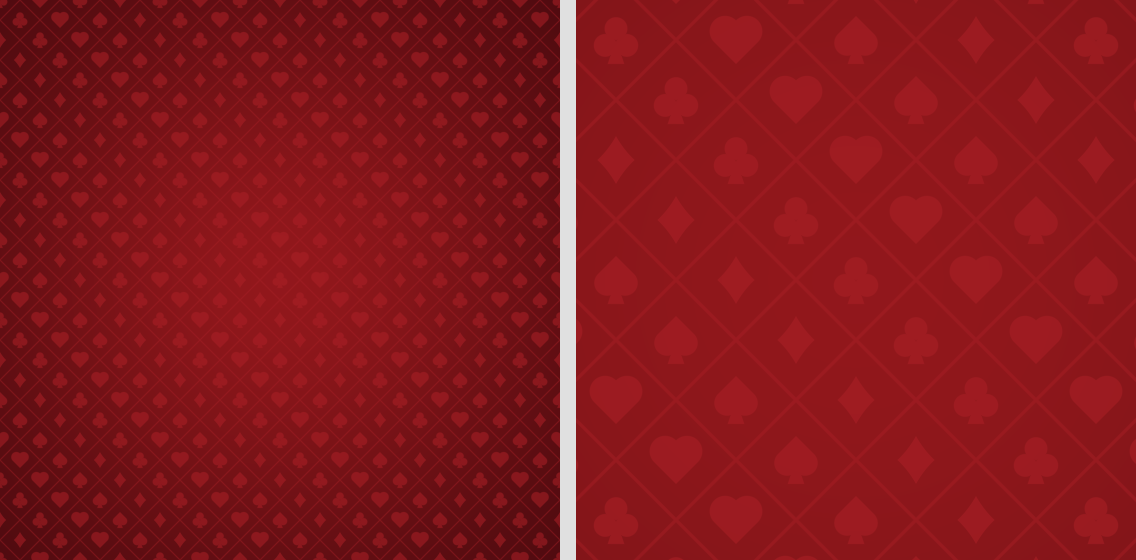
Left: the whole. Right: its middle third, enlarged.
A WebGL 1 fragment shader for this pattern:

```glsl
precision highp float;
// Card-suit wallpaper: small clubs, hearts, spades and diamonds sit in the
// cells of a thin diagonal lattice, one suit per diagonal, over a red radial
// glow. Suits are distance functions; cell centres wrap at the canvas edges.

uniform vec2 u_resolution;

#define REPEATS 14.0                       // suits across and down
#define GLOW_COLOR vec3(0.570, 0.092, 0.108)
#define EDGE_COLOR vec3(0.310, 0.042, 0.060)
#define INK_COLOR vec3(0.670, 0.122, 0.148)
#define GLOW_RADIUS 0.78
#define SUIT_OPACITY 0.55
#define LINE_OPACITY 0.42
#define LINE_HALF_WIDTH 0.014              // in cells
#define HEART_SIZE 0.364
#define SPADE_SIZE 0.300
#define DIAMOND_HALF vec2(0.155, 0.200)
#define LEAF_RADIUS 0.095

// Heart of unit size, tip at the origin and lobes upward.
float unitHeart(vec2 p) {
  p.x = abs(p.x);
  if (p.x + p.y > 1.0) return length(p - vec2(0.25, 0.75)) - sqrt(2.0) / 4.0;
  vec2 toNotch = p - vec2(0.0, 1.0);
  vec2 toSide = p - 0.5 * max(p.x + p.y, 0.0);
  return sqrt(min(dot(toNotch, toNotch), dot(toSide, toSide))) * sign(p.x - p.y);
}

float heart(vec2 p) {
  return HEART_SIZE * unitHeart(p / HEART_SIZE + vec2(0.0, 0.55));
}

// Flared foot shared by spade and club.
float stem(vec2 p) {
  float flare = abs(p.x) - 0.02 + 0.33 * (p.y + 0.05);
  return max(flare, max(-0.2 - p.y, p.y));
}

float spade(vec2 p) {
  vec2 flipped = vec2(p.x, 0.2 - p.y) / SPADE_SIZE;
  return min(SPADE_SIZE * unitHeart(flipped), stem(p));
}

float club(vec2 p) {
  float top = length(p - vec2(0.0, 0.095));
  float side = length(vec2(abs(p.x) - 0.09, p.y + 0.045));
  return min(min(top, side) - LEAF_RADIUS, stem(p));
}

// Diamond with slightly hollow sides.
float diamond(vec2 p) {
  p = abs(p);
  vec2 h = DIAMOND_HALF;
  return (dot(p, h.yx) - h.x * h.y) / length(h) + 1.5 * p.x * p.y;
}

float suitDistance(float suit, vec2 p) {
  if (suit < 0.5) return club(p);
  if (suit < 1.5) return heart(p);
  if (suit < 2.5) return spade(p);
  return diamond(p);
}

float coverage(float d, float pixel) {
  return 1.0 - smoothstep(-0.75 * pixel, 0.75 * pixel, d);
}

void main() {
  vec2 uv = gl_FragCoord.xy / u_resolution;
  float pixel = REPEATS / min(u_resolution.x, u_resolution.y);

  // Background glow
  float falloff = smoothstep(0.0, GLOW_RADIUS, length(uv - 0.5));
  vec3 color = mix(GLOW_COLOR, EDGE_COLOR, falloff);

  // Diagonal lattice, with rows counted downward
  vec2 p = vec2(uv.x, 1.0 - uv.y) * REPEATS;
  vec2 diagonal = vec2(p.x + p.y, p.x - p.y);
  vec2 cell = floor(diagonal + 0.5);
  vec2 center = 0.5 * vec2(cell.x + cell.y, cell.x - cell.y);
  vec2 toLine = abs(fract(diagonal) - 0.5) / sqrt(2.0);
  float line = coverage(min(toLine.x, toLine.y) - LINE_HALF_WIDTH, pixel);
  color = mix(color, INK_COLOR, line * LINE_OPACITY);

  // Suit of the wrapped cell, constant along each falling diagonal
  vec2 wrapped = mod(center + 0.25, REPEATS) - 0.25;
  float suit = floor(mod(wrapped.x - wrapped.y + 0.5, 4.0));
  vec2 local = (p - center) * vec2(1.0, -1.0);
  float shape = coverage(suitDistance(suit, local), pixel);
  color = mix(color, INK_COLOR, shape * SUIT_OPACITY);

  gl_FragColor = vec4(color, 1.0);
}
```
